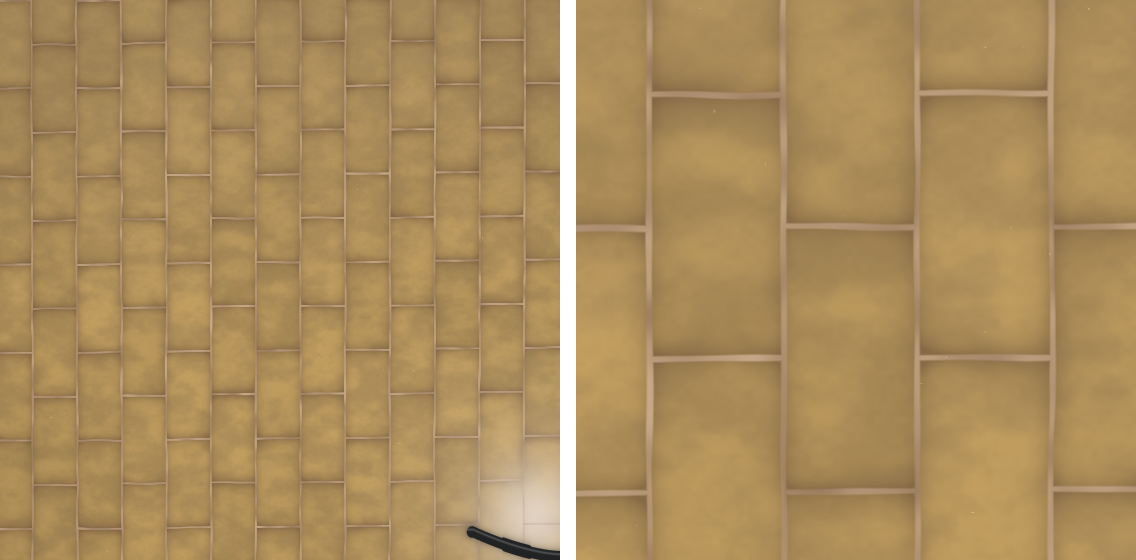
Left: the whole. Right: its middle third, enlarged.
Write a three.js fragment shader that draws this texture.

```glsl
// Glazed ochre floor tiles in half-offset columns, with a glare and a dark hose at the lower right.
varying vec2 vUv;

float hash(vec2 p) {
  p = fract(p * vec2(0.1031, 0.1137));
  p += dot(p, p.yx + 33.33);
  return fract((p.x + p.y) * p.x * 7.31);
}

float noise(vec2 p) {
  vec2 i = floor(p), f = fract(p);
  f = f * f * (3.0 - 2.0 * f);
  return mix(mix(hash(i), hash(i + vec2(1.0, 0.0)), f.x),
             mix(hash(i + vec2(0.0, 1.0)), hash(i + vec2(1.0)), f.x), f.y);
}

float fbm(vec2 p) {
  float sum = 0.0, amp = 0.5;
  for (int k = 0; k < 4; k++) {
    sum += amp * noise(p);
    p = p * 2.03 + 17.0;
    amp *= 0.5;
  }
  return sum;
}

void main() {
  vec2 uv = vUv;

  // Column grid with a slight perspective spread and hand-laid wobble
  vec2 q = uv;
  q.x += (uv.x - 0.5) * (uv.y - 0.5) * -0.007;
  q += (vec2(noise(uv * 23.0 + 40.0), noise(uv * 23.0 + 80.0)) - 0.5) * 0.0022;
  vec2 tileSize = vec2(0.0799, 0.1573);
  float gx = (q.x - 0.0573) / tileSize.x;
  float column = floor(gx);
  float shift = 0.5 * mod(column + 1.0, 2.0) + (hash(vec2(column + 20.0, 3.0)) - 0.5) * 0.015;
  float gy = (q.y - 0.527 - 0.010 * uv.x) / tileSize.y + shift;
  vec2 id = vec2(column, floor(gy)) + 30.0;
  vec2 cell = vec2(fract(gx), fract(gy));
  vec2 edge = (0.5 - abs(cell - 0.5)) * tileSize;

  // Mottled glaze, different on every tile
  float cloud = fbm(uv * vec2(26.0, 38.0) + hash(id) * 50.0);
  float grain = noise(uv * 240.0) - 0.5;
  vec3 glaze = mix(vec3(0.655, 0.535, 0.335), vec3(0.74, 0.605, 0.365), smoothstep(0.2, 0.75, cloud));
  glaze = mix(glaze, vec3(0.665, 0.555, 0.385), 0.45 * smoothstep(0.35, 1.0, uv.y));
  glaze *= 0.975 + 0.055 * hash(id + 7.0) + 0.02 * grain;

  // Brown burnt rims, strongest at the short ends
  float rim = 0.55 * exp(-edge.x / 0.007) + 0.75 * exp(-edge.y / 0.009);
  rim *= 0.45 + 0.9 * fbm(uv * 20.0 + id * 3.0);
  vec3 color = mix(glaze, vec3(0.47, 0.365, 0.245), clamp(rim, 0.0, 0.75));

  // Pinkish grout with uneven width and brightness
  float wear = noise(uv * 34.0 + 9.0);
  float width = 0.0013 + 0.0007 * wear;
  float grout = 1.0 - smoothstep(width - 0.0008, width + 0.0010, min(edge.x, edge.y));
  vec3 groutColor = mix(vec3(0.62, 0.50, 0.39), vec3(0.79, 0.67, 0.54), noise(uv * 48.0 + 3.0));
  color = mix(color, groutColor, grout * (0.75 + 0.25 * wear));

  // Broad dimming toward the upper corners and small pale specks
  color *= 1.0 - 0.07 * smoothstep(0.35, 0.8, length(uv - vec2(0.55, 0.4)));
  color += 0.12 * smoothstep(0.988, 1.0, noise(uv * 130.0 + 5.0));

  // Window glare
  vec2 toGlare = (uv - vec2(0.955, 0.075)) * vec2(1.0, 0.95);
  float r2 = dot(toGlare, toGlare);
  float glare = 0.70 * exp(-r2 / 0.0085) + 0.22 * exp(-r2 / 0.045);
  color = mix(color, vec3(0.90, 0.845, 0.79), glare * (1.0 - 0.25 * grout));

  // Curved hose with a rounded end, a soft shadow and a thin sheen
  float along = clamp((1.0 - uv.x) / 0.155, 0.0, 1.0);
  float axisY = 0.006 + 0.044 * pow(along, 1.6);
  float offset = (uv.y - axisY) * 0.93;
  float hose = length(vec2(max(0.843 - uv.x, 0.0), offset));
  float radius = 0.0095 + 0.002 * smoothstep(0.895, 0.90, uv.x) * (1.0 - smoothstep(0.945, 0.95, uv.x));
  color *= 1.0 - 0.25 * exp(-max(hose - radius, 0.0) / 0.006);
  float sheen = exp(-pow((offset - 0.004) / 0.002, 2.0));
  vec3 rubber = vec3(0.13, 0.135, 0.14) + 0.17 * sheen;
  color = mix(color, rubber, 1.0 - smoothstep(radius - 0.0012, radius + 0.0012, hose));

  gl_FragColor = vec4(color, 1.0);
}
```
